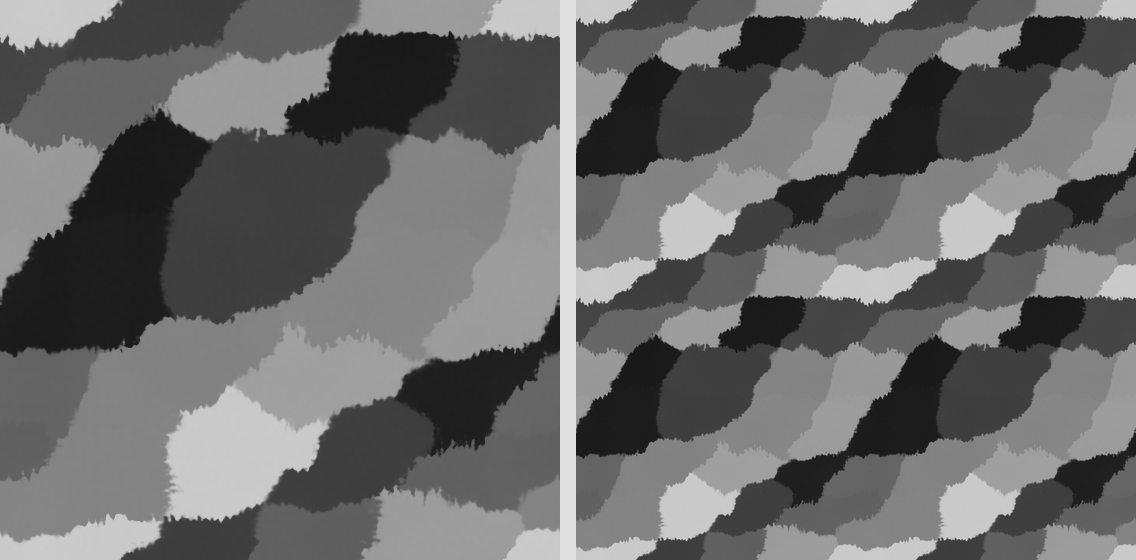
Left, the tile; right, the same tile 2 across and 2 down.
Write a Shadertoy shader that draws this pattern.

```glsl
vec2 hash2(vec2 p) {
    return fract(sin(vec2(dot(p, vec2(127.1, 311.7)), dot(p, vec2(269.5, 183.3)))) * 43758.5);
}

// Whole-number cell coordinate, wrapped to the given count
vec2 wrapCell(vec2 cell, vec2 count) {
    return floor(mod(cell + 0.5, count));
}

float cornerSlope(vec2 corner, vec2 offset, vec2 period, float seed) {
    float angle = 6.2832 * hash2(wrapCell(corner, period) + seed).x;
    return dot(vec2(cos(angle), sin(angle)), offset);
}

// Gradient noise that repeats once per canvas
float noise(vec2 uv, vec2 period, float seed) {
    vec2 p = uv * period, i = floor(p), f = p - i;
    vec2 u = f * f * f * (f * (f * 6.0 - 15.0) + 10.0), e = vec2(1, 0);
    return mix(
        mix(cornerSlope(i, f, period, seed), cornerSlope(i + e.xy, f - e.xy, period, seed), u.x),
        mix(cornerSlope(i + e.yx, f - e.yx, period, seed), cornerSlope(i + 1.0, f - 1.0, period, seed), u.x),
        u.y);
}

vec2 noise2(vec2 uv, float period) {
    return vec2(noise(uv, vec2(period), 3.7), noise(uv, vec2(period), 41.3));
}

float segmentDistance(vec2 p, vec2 halfAxis) {
    float t = clamp(dot(p, halfAxis) / dot(halfAxis, halfAxis), -1.0, 1.0);
    return length(p - halfAxis * t);
}

// Six greys dealt out over the cells in fixed shares
float patchTone(vec2 cell) {
    float rank = mod(6.0 * cell.x + 17.0 * cell.y + 1.5, 24.0);
    float tone = rank < 2.0 ? 0.79 : rank < 6.0 ? 0.11 : rank < 11.0 ? 0.25
               : rank < 15.0 ? 0.39 : rank < 19.0 ? 0.52 : 0.61;
    return tone + 0.04 * (hash2(cell + 7.7).x - 0.5);
}

void mainImage(out vec4 fragColor, in vec2 fragCoord) {
    vec2 uv = fragCoord / iResolution.xy;
    vec2 count = vec2(4, 6);

    // Lumpy outlines and scallops
    vec2 p = uv + 0.05 * noise2(uv, 4.0) + 0.042 * noise2(uv, 9.0) + 0.02 * noise2(uv, 20.0);

    // Bristle marks: short hairs across the borders, stronger in some places
    float fray = 0.5 + 0.8 * smoothstep(-0.25, 0.3, noise(uv, vec2(6), 19.1));
    vec2 bristle = vec2(0.011 * noise(uv, vec2(45, 110), 11.9), 0.017 * noise(uv, vec2(110, 45), 29.3));
    p += fray * (bristle + 0.005 * noise2(uv, 150.0));

    // Slanted strokes: the nearest one owns the spot, with a soft border
    vec2 base = floor(p * count);
    vec2 flatten = vec2(1.0, 1.3);
    float toneSum = 0.0, weightSum = 0.0;
    for (int y = -2; y <= 2; y++) {
        for (int x = -2; x <= 2; x++) {
            vec2 cell = base + vec2(x, y);
            vec2 id = wrapCell(cell, count);
            vec2 shape = hash2(id + 23.9);
            vec2 center = cell + vec2(0.25 + 0.5 * mod(id.y, 2.0), 0.0) + 0.5 * (hash2(id + 1.3) - 0.5);
            vec2 halfAxis = (0.05 + 0.05 * shape.x) * vec2(1.0, 0.2 + 0.45 * shape.y);
            float d = segmentDistance((p - center / count) * flatten, halfAxis * flatten);
            float weight = exp(-330.0 * (d - 0.025 * hash2(id + 51.2).y));
            toneSum += weight * patchTone(id);
            weightSum += weight;
        }
    }

    // Faint unevenness of the paint
    float tone = toneSum / weightSum + 0.012 * noise(uv, vec2(7), 63.0) + 0.006 * noise(uv, vec2(90), 77.0);
    fragColor = vec4(vec3(tone), 1.0);
}
```
